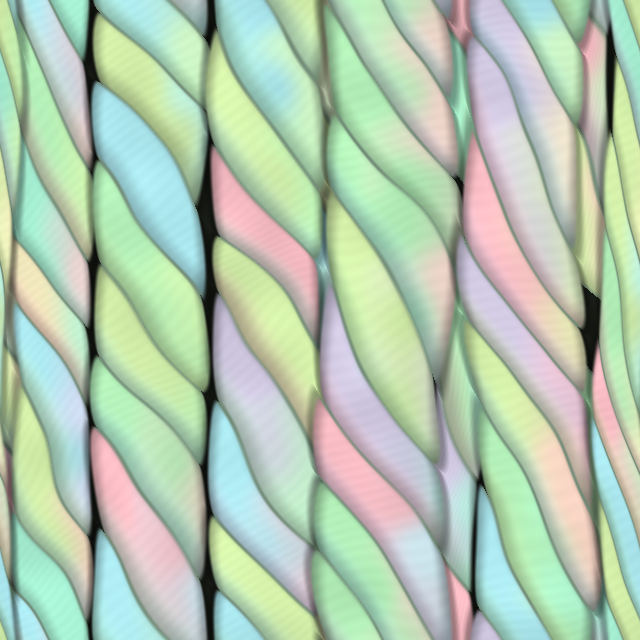
Write a WebGL 1 fragment shader that draws this texture.

```glsl
precision highp float;
// Pastel twisted marshmallow ropes hanging side by side, with short scraps
// wedged into the dark gaps. Each rope is a column whose slanted phase splits
// it into puffy strands; hashes vary strand colour and width. Tiles seamlessly.

uniform vec2 u_resolution;

#define STRANDS 7.0      // strands per rope over the canvas height
#define SCRAPS 5.0       // scraps per gap over the canvas height
#define SCALLOP 0.13     // depth of the notches along rope edges
#define SOFT 0.007       // edge softness
#define RIBS 46.0        // fine ridges along a strand
#define RIB_DEPTH 0.011
#define GAP vec3(0.10, 0.115, 0.09)
#define CREASE vec3(0.44, 0.54, 0.46)

const float TAU = 6.2831853;

float hash(vec2 p) {
  vec3 q = fract(vec3(p.xyx) * 0.1031);
  q += dot(q, q.yzx + 33.33);
  return fract((q.x + q.y) * q.z);
}

// Value noise repeating every "period" cells
float noise(vec2 p, float period) {
  vec2 i = floor(p), f = fract(p);
  f = f * f * (3.0 - 2.0 * f);
  vec2 a = mod(i, period), b = mod(i + 1.0, period);
  return mix(mix(hash(a), hash(vec2(b.x, a.y)), f.x),
             mix(hash(vec2(a.x, b.y)), hash(b), f.x), f.y);
}

vec3 pastel(float h) {
  vec3 c = vec3(0.70, 0.94, 0.72);                      // mint
  c = mix(c, vec3(0.83, 0.94, 0.66), step(0.20, h));    // lime
  c = mix(c, vec3(0.67, 0.91, 0.94), step(0.37, h));    // aqua
  c = mix(c, vec3(0.64, 0.93, 0.82), step(0.57, h));    // sea green
  c = mix(c, vec3(0.98, 0.74, 0.77), step(0.68, h));    // pink
  c = mix(c, vec3(0.83, 0.80, 0.90), step(0.84, h));    // lavender
  return mix(c, vec3(0.95, 0.91, 0.74), step(0.93, h)); // cream
}

// Centre and half width of each rope
vec2 ropeSpan(float i) {
  return i < 1.0 ? vec2(0.080, 0.066) : i < 2.0 ? vec2(0.235, 0.094) :
         i < 3.0 ? vec2(0.417, 0.090) : i < 4.0 ? vec2(0.603, 0.105) :
         i < 5.0 ? vec2(0.825, 0.094) : vec2(0.980, 0.043);
}

// Lays one rope over the colour below it
vec3 addRope(vec3 below, vec2 p, vec2 span, float count, float slant, float seed, float keep) {
  float phase = TAU * hash(vec2(seed, 3.7));
  float sway = 0.002 + 0.013 * smoothstep(0.45, 0.6, span.x);
  float centre = span.x + sway * sin(TAU * p.y + phase)
               + 0.003 * sin(TAU * 3.0 * p.y - phase);
  float halfWidth = span.y * (1.0 + 0.05 * sin(TAU * 2.0 * p.y + phase * 2.0));
  float u = (fract(p.x - centre + 0.5) - 0.5) / halfWidth;

  // Strand index and position across the strand
  float t = p.y * count + slant * clamp(u, -1.3, 1.3) + phase
          + 0.16 * sin(TAU * 2.0 * p.y + phase)
          + 0.35 * (noise(p * 9.0, 9.0) - 0.5);
  float f = fract(t);
  vec2 id = vec2(mod(floor(t), count) + 1.0, seed * 7.0 + 2.0);
  float bulge = sqrt(max(4.0 * f * (1.0 - f), 0.0));
  float reach = 1.0 - SCALLOP * (1.0 - bulge) + 0.10 * (hash(id + 31.0) - 0.4);
  float inside = reach - abs(u);
  float present = step(hash(id + 57.0), keep);

  // Sugar colour drifting along the strand
  float blotch = noise(p * 14.0 + seed, 14.0);
  vec3 col = mix(pastel(hash(id)), pastel(hash(id + 13.0)),
                 0.7 * smoothstep(-0.3, 1.1, u + 1.1 * (blotch - 0.5)));
  col = mix(col, pastel(hash(id + 23.0)), 0.4 * smoothstep(0.6, 0.0, f));

  // Light from the upper right, shaded underside, ribs and creases
  float shade = mix(0.78, 1.0, smoothstep(0.0, 0.40, f));
  shade *= mix(0.93, 1.0, smoothstep(0.0, 0.14, 1.0 - f));
  shade *= mix(0.66, 1.0, smoothstep(0.0, 0.26, inside));
  shade *= 0.93 + 0.11 * blotch;
  shade += RIB_DEPTH * bulge * sin((1.3 * u - f) * RIBS);
  col = col * shade + 0.015;
  float crease = 1.0 - smoothstep(0.0, 0.065, min(f, 1.0 - f));
  col = mix(col, CREASE, crease * (0.45 + 0.6 * blotch));

  // Contact shadow, then coverage
  float edge = inside * halfWidth;
  below *= 1.0 - 0.35 * present * smoothstep(-0.012, 0.0, edge);
  return mix(below, col, present * smoothstep(0.0, SOFT, edge));
}

void main() {
  vec2 p = gl_FragCoord.xy / u_resolution;
  vec3 col = GAP;

  // Scraps behind the looser gaps on the right
  for (int i = 2; i < 6; i++) {
    float k = float(i);
    vec2 span = ropeSpan(k);
    col = addRope(col, p, vec2(span.x + span.y + 0.006, 0.044), SCRAPS, 0.4, k + 20.0, 0.85);
  }
  // Main ropes, twisted more steeply where they are wide and loose
  for (int i = 0; i < 6; i++) {
    float k = float(i);
    vec2 span = ropeSpan(k);
    float slant = 0.82 + 0.3 * smoothstep(0.45, 0.6, span.x);
    col = addRope(col, p, span, STRANDS, slant, k + 1.0, 1.0);
  }
  gl_FragColor = vec4(clamp(col, 0.0, 1.0), 1.0);
}
```
